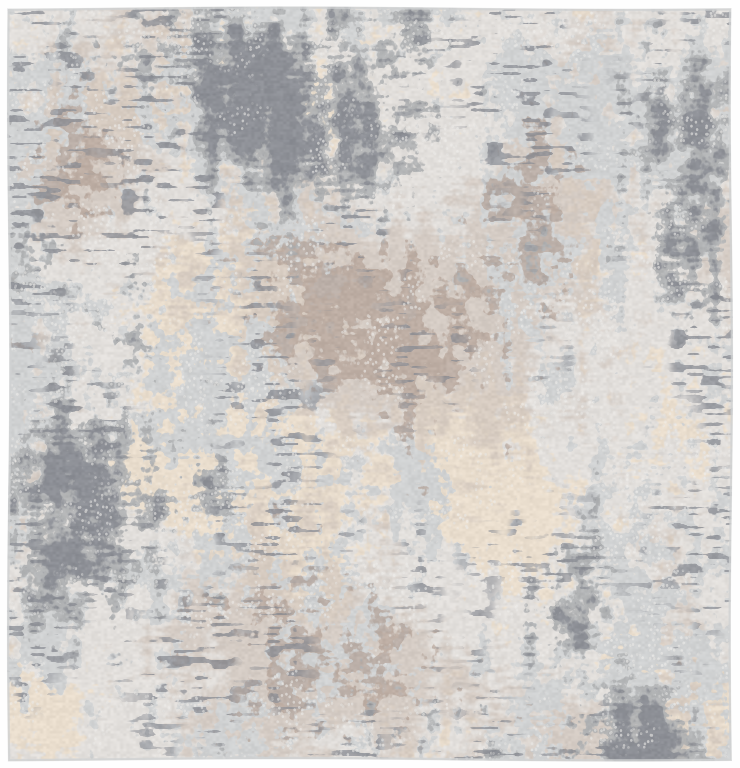
This texture is drawn by a Shadertoy shader. Its source:

```glsl
// Distressed abstract rug: worn ivory, cream, taupe and slate patches with fine threads.

// Yarn colours
const vec3 PAPER  = vec3(0.995);
const vec3 IVORY  = vec3(0.885, 0.873, 0.860);
const vec3 CREAM  = vec3(0.915, 0.868, 0.805);
const vec3 SILVER = vec3(0.815, 0.822, 0.825);
const vec3 TAUPE  = vec3(0.815, 0.772, 0.738);
const vec3 BROWN  = vec3(0.690, 0.615, 0.570);
const vec3 GRAY   = vec3(0.685, 0.692, 0.698);
const vec3 SLATE  = vec3(0.540, 0.550, 0.578);
const vec3 FLECK  = vec3(0.915, 0.910, 0.900);

// Layout and wear
const vec2  RUG_HALF     = vec2(0.489, 0.490);
const vec2  PATCH_SCALE  = vec2(5.5, 4.5);
const vec2  STREAK_SCALE = vec2(58.0, 6.0);
const vec2  BLOTCH_SCALE = vec2(62.0, 50.0);
const vec2  CELL_SCALE   = vec2(125.0, 110.0);
const vec2  THREAD_SCALE = vec2(42.0, 230.0);
const float EDGE_SOFT    = 0.045;
const float GRAIN        = 0.055;

// Broad tone centres: x, y, radius
const vec3 DARK_SPOTS[7] = vec3[7](
    vec3(0.04, 0.40, 0.12), vec3(0.13, 0.29, 0.11), vec3(0.32, 0.88, 0.09),
    vec3(0.44, 0.79, 0.09), vec3(0.29, 0.36, 0.06), vec3(0.91, 0.80, 0.10),
    vec3(0.88, 0.03, 0.07));
const vec3 CREAM_SPOTS[7] = vec3[7](
    vec3(0.27, 0.62, 0.11), vec3(0.40, 0.29, 0.12), vec3(0.68, 0.37, 0.11),
    vec3(0.22, 0.38, 0.07), vec3(0.05, 0.07, 0.08), vec3(0.97, 0.06, 0.07),
    vec3(0.36, 0.40, 0.08));
const vec3 TAUPE_SPOTS[7] = vec3[7](
    vec3(0.60, 0.57, 0.13), vec3(0.34, 0.13, 0.12), vec3(0.10, 0.79, 0.08),
    vec3(0.45, 0.59, 0.10), vec3(0.72, 0.72, 0.09), vec3(0.54, 0.13, 0.10),
    vec3(0.98, 0.88, 0.06));

vec2 hash2(vec2 p) {
    vec3 q = fract(p.xyx * vec3(0.1031, 0.1030, 0.0973));
    q += dot(q, q.yzx + 33.33);
    return fract((q.xx + q.yz) * q.zy);
}

float noise(vec2 p) {
    vec2 i = floor(p), f = fract(p);
    f = f * f * (3.0 - 2.0 * f);
    vec2 e = vec2(1.0, 0.0);
    return mix(mix(hash2(i).x, hash2(i + e).x, f.x),
               mix(hash2(i + e.yx).x, hash2(i + e.xx).x, f.x), f.y);
}

// Layered noise centred on zero
float fbm(vec2 p) {
    float sum = 0.0, amp = 0.5;
    for (int i = 0; i < 4; i++) {
        sum += amp * (noise(p) - 0.5);
        p = mat2(1.6, 1.2, -1.2, 1.6) * p + 17.3;
        amp *= 0.5;
    }
    return sum;
}

// Distance to the nearest scattered cell point
float cellular(vec2 p) {
    vec2 i = floor(p), f = fract(p);
    float d = 2.0;
    for (int y = -1; y <= 1; y++)
        for (int x = -1; x <= 1; x++) {
            vec2 c = vec2(x, y);
            d = min(d, length(c + hash2(i + c) - f));
        }
    return d;
}

float spots(vec2 uv, vec3 centres[7]) {
    float sum = 0.0;
    for (int i = 0; i < 7; i++) {
        vec2 d = (uv - centres[i].xy) / centres[i].z;
        sum += exp(-dot(d, d));
    }
    return min(sum, 1.2);
}

float cover(float field, float threshold) {
    return smoothstep(-EDGE_SOFT, EDGE_SOFT, field - threshold);
}

void mainImage(out vec4 fragColor, in vec2 fragCoord) {
    vec2 uv = fragCoord / iResolution.xy;
    vec2 p = fragCoord / iResolution.y;

    // Wear shared by all patches: vertical streaks, clumps and cross threads
    float streak = noise(p * STREAK_SCALE + 9.0) - 0.5;
    float cell = cellular(p * CELL_SCALE);
    float blotch = fbm(p * BLOTCH_SCALE);
    float thread = noise(p * THREAD_SCALE + 40.0) - 0.5;
    float wear = 0.38 * streak + 0.75 * blotch + 0.20 * (0.45 - cell) + 0.22 * thread;

    // Broad tone fields
    vec2 q = p * PATCH_SCALE;
    float creamSpot = spots(uv, CREAM_SPOTS);
    float dark = 0.42 * spots(uv, DARK_SPOTS) - 0.22 * creamSpot + 1.1 * fbm(q + 3.0) + wear;
    float pale = 0.35 * dark + 1.2 * fbm(q * 1.3 + 31.0) + 0.7 * (wear + fbm(p * BLOTCH_SCALE * 0.8 + 70.0));
    float warm = 0.36 * spots(uv, TAUPE_SPOTS) + 0.9 * fbm(q + 57.0) - 0.5 * wear + 0.3 * thread;
    float cream = 0.48 * creamSpot + 0.7 * fbm(q + 83.0) - 0.6 * wear;

    // Patches from light to dark
    vec3 col = mix(IVORY, CREAM, cover(cream, 0.20));
    col = mix(col, TAUPE, 0.75 * smoothstep(0.06, 0.30, warm));
    col = mix(col, SILVER, cover(pale, 0.06));
    col = mix(col, BROWN, 0.65 * cover(warm + 1.2 * blotch + 0.4 * streak, 0.42));
    col = mix(col, GRAY, 0.9 * cover(dark, 0.24));
    col = mix(col, SLATE, 0.9 * smoothstep(0.34, 0.50, dark));

    // Bare dark threads, denser towards the sides and top
    float rim = smoothstep(0.28, 0.5, abs(uv.x - 0.5)) + 0.7 * smoothstep(0.75, 1.0, uv.y);
    float bare = smoothstep(-0.08, 0.22, 1.2 * fbm(q * 1.6 + 11.0) + 0.12 * rim + 0.3 * streak);
    col = mix(col, SLATE, 0.75 * bare * cover(thread + 0.6 * blotch, 0.24));

    // Raised light flecks and pile grain
    float fleck = smoothstep(0.30, 0.12, cell) * smoothstep(0.0, 0.14, fbm(p * 24.0 + 5.0));
    col = mix(col, FLECK, 0.6 * fleck);
    col += GRAIN * (noise(p * vec2(240.0, 300.0)) - 0.5);

    // Bound edge and surrounding paper
    vec2 wobble = 0.0015 * sin(uv.yx * vec2(9.0, 7.0) + vec2(0.0, 2.0));
    vec2 d = abs(uv - 0.5 + wobble) - RUG_HALF;
    float edge = max(d.x, d.y);
    float aa = 0.75 / iResolution.y;
    col = mix(col, SILVER, 0.8 * smoothstep(-0.004, -0.002, edge));
    col = mix(col, PAPER, smoothstep(-aa, aa, edge));
    fragColor = vec4(clamp(col, 0.0, 1.0), 1.0);
}
```
